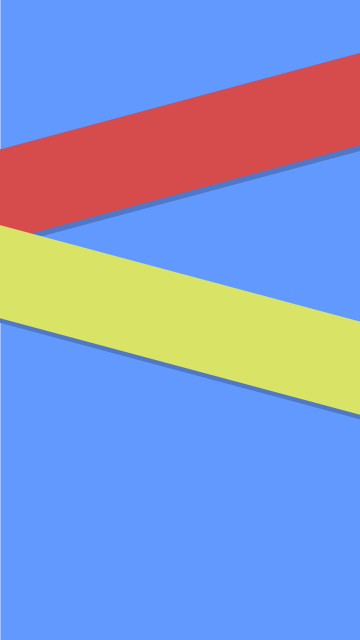
Reproduce this background procedurally as a WebGL 1 fragment shader.

```glsl
precision highp float;

uniform vec2 u_resolution;

const vec3 SKY_BLUE = vec3(0.38, 0.60, 1.00);
const vec3 EDGE_PALE = vec3(0.85, 0.90, 1.00);
const vec3 SHADOW_BLUE = vec3(0.31, 0.47, 0.79);
const vec3 RIBBON_RED = vec3(0.84, 0.295, 0.30);
const vec3 RIBBON_YELLOW = vec3(0.85, 0.89, 0.40);

const float TILT = radians(15.0);
const vec2 SHADOW_OFFSET = vec2(0.0065, -0.0145);

// Antialiased coverage of a signed distance
float coverage(float dist, float pixel) {
    return clamp(0.5 - dist / pixel, 0.0, 1.0);
}

// Signed distance to an endless band crossing x = 0 at the given height
float bandDistance(vec2 p, float height, float angle, float halfWidth) {
    vec2 normal = vec2(-sin(angle), cos(angle));
    return abs(dot(p - vec2(0.0, height), normal)) - halfWidth;
}

// Flat ribbon over its hard drop shadow
vec3 drawRibbon(vec3 base, vec2 p, float height, float angle,
                float halfWidth, vec3 color, float pixel) {
    float shadow = bandDistance(p - SHADOW_OFFSET, height, angle, halfWidth);
    float ribbon = bandDistance(p, height, angle, halfWidth);
    base = mix(base, SHADOW_BLUE, coverage(shadow, pixel));
    return mix(base, color, coverage(ribbon, pixel));
}

void main() {
    // Canvas width is one unit
    float pixel = 1.0 / u_resolution.x;
    vec2 p = gl_FragCoord.xy * pixel;

    // Background with a hairline along the left side
    vec3 color = mix(SKY_BLUE, EDGE_PALE, coverage(p.x - 0.0015, pixel));

    // Rising ribbon, then the falling one on top
    color = drawRibbon(color, p, 1.2348, TILT, 0.1238, RIBBON_RED, pixel);
    color = drawRibbon(color, p, 1.0231, -TILT, 0.1250, RIBBON_YELLOW, pixel);

    gl_FragColor = vec4(color, 1.0);
}
```
